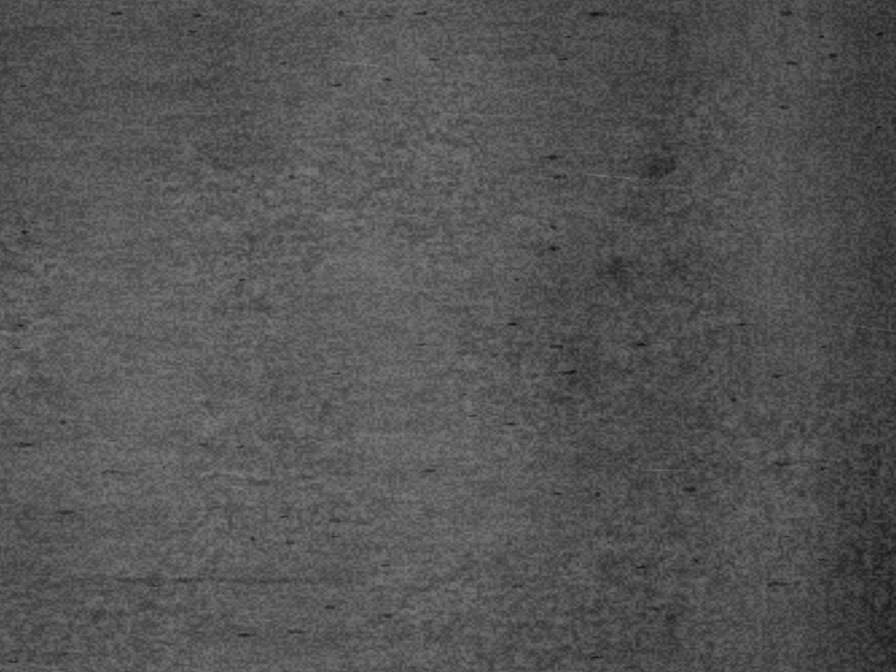
Reproduce this texture procedurally as a Shadertoy shader.

```glsl
// Dark, brushed grey plaster with fine grain, soft stains, specks and hairline scratches.

// Tones
const vec3  TINT         = vec3(1.0);
const float BASE_TONE    = 0.363;
const float RIGHT_SHADE  = 0.07;
const float EDGE_SHADE   = 0.07;
const float CORNER_SHADE = 0.026;
// Strength of each layer
const float CLOUD_AMOUNT  = 0.09;
const float SMEAR_AMOUNT  = 0.05;
const float GRAIN_AMOUNT  = 0.125;
const float STREAK_AMOUNT = 0.05;
const float WEAVE_AMOUNT  = 0.1;
const float SPECK_DEPTH   = 0.14;
const float PIT_DEPTH     = 0.1;
const float SCRATCH_LIGHT = 0.1;
const float GROOVE_DEPTH  = 0.06;
// Frequencies per canvas height
const vec2 CLOUD_FREQ    = vec2(4.0, 2.6);
const vec2 SMEAR_FREQ    = vec2(5.0, 38.0);
const vec2 GRAIN_FREQ    = vec2(250.0, 290.0);
const vec2 BRUSH_FREQ    = vec2(26.0, 190.0);
const vec2 UPRIGHT_FREQ  = vec2(160.0, 16.0);
const vec2 WEAVE_FREQ    = vec2(110.0, 140.0);
const vec2 SPECK_FREQ    = vec2(15.0, 28.0);
// Counts and sizes
const int   SCRATCHES     = 14;
const int   PITS          = 6;
const float SCRATCH_WIDTH = 0.0026;

float hash(vec2 p) {
    vec3 q = fract(vec3(p.xyx) * 0.1031);
    q += dot(q, q.yzx + 33.33);
    return fract((q.x + q.y) * q.z);
}

vec2 hash2(vec2 p) {
    return vec2(hash(p), hash(p + 71.7));
}

float noise(vec2 p) {
    vec2 i = floor(p), f = fract(p);
    f = f * f * (3.0 - 2.0 * f);
    return mix(mix(hash(i), hash(i + vec2(1, 0)), f.x),
               mix(hash(i + vec2(0, 1)), hash(i + vec2(1, 1)), f.x), f.y);
}

float fbm(vec2 p) {
    float sum = 0.0, amp = 0.5;
    for (int i = 0; i < 5; i++) {
        sum += amp * noise(p);
        p = mat2(1.6, 1.2, -1.2, 1.6) * p + 9.3;
        amp *= 0.5;
    }
    return sum / 0.97;
}

float segment(vec2 p, vec2 a, vec2 b) {
    vec2 d = b - a;
    return length(p - a - d * clamp(dot(p - a, d) / dot(d, d), 0.0, 1.0));
}

// Broad light: bright on the left, dim band and edge on the right
float lighting(vec2 uv) {
    float tone = BASE_TONE;
    tone -= RIGHT_SHADE * smoothstep(0.48, 0.76, uv.x);
    tone += 0.025 * exp(-pow((uv.x - 0.85) / 0.06, 2.0));
    tone -= EDGE_SHADE * smoothstep(0.87, 1.0, uv.x);
    tone -= CORNER_SHADE * (1.0 - smoothstep(0.0, 0.16, uv.x));
    tone -= CORNER_SHADE * smoothstep(0.7, 1.0, uv.y);
    return tone - CORNER_SHADE * (1.0 - smoothstep(0.0, 0.25, uv.y));
}

// Sparse dark flecks, drawn out along the brushing
float specks(vec2 p) {
    vec2 q = p * SPECK_FREQ, cell = floor(q);
    vec2 d = (fract(q) - 0.3 - 0.4 * hash2(cell)) / SPECK_FREQ;
    float size = mix(0.0015, 0.004, hash(cell + 5.1));
    d.x /= mix(1.0, 4.5, hash(cell + 13.7));
    d += 0.002 * (noise(p * 240.0) - 0.5);
    float present = step(0.83, hash(cell + 29.3));
    return present * (1.0 - smoothstep(size * 0.3, size * 1.4, length(d)));
}

// Ragged dark patches gathered in the dim band
float pits(vec2 p) {
    float ragged = smoothstep(0.42, 0.6, fbm(p * vec2(42.0, 48.0)));
    float sum = 0.0;
    for (int i = 0; i < PITS; i++) {
        vec2 id = vec2(float(i), 3.0), r = hash2(id);
        vec2 center = vec2(0.8 + 0.27 * r.x, (float(i) + 0.3 + 0.5 * r.y) / float(PITS));
        vec2 size = mix(vec2(0.015, 0.025), vec2(0.035, 0.055), hash2(id + 8.0));
        vec2 d = (p - center) / size;
        sum += exp(-dot(d, d)) * mix(0.35, 1.0, hash(id + 17.0));
    }
    return min(sum, 1.0) * (0.25 + 0.75 * ragged);
}

// Pale hairlines: mostly level, every fourth one upright
float scratches(vec2 p, float aspect) {
    float sum = 0.0;
    for (int i = 0; i < SCRATCHES; i++) {
        vec2 id = vec2(float(i), 41.0);
        vec2 start = hash2(id) * vec2(aspect, 1.0);
        vec2 run = vec2(mix(0.03, 0.11, hash(id + 2.0)), -0.012 * hash(id + 4.0));
        if (i % 4 == 3) run = run.yx;
        float d = segment(p, start, start + run);
        sum += (1.0 - smoothstep(0.0, SCRATCH_WIDTH, d)) * mix(0.4, 1.0, hash(id + 6.0));
    }
    return min(sum, 1.0) * (0.4 + 0.6 * noise(p * 60.0));
}

void mainImage(out vec4 fragColor, in vec2 fragCoord) {
    vec2 uv = fragCoord / iResolution.xy;
    vec2 p = fragCoord / iResolution.y;
    float tone = lighting(uv);

    // Stains and level smears
    tone += CLOUD_AMOUNT * (fbm(p * CLOUD_FREQ + 2.7) - 0.5);
    tone += SMEAR_AMOUNT * (fbm(p * SMEAR_FREQ + 15.0) - 0.5);

    // Brushing turns from level to upright toward the right
    float upright = 0.65 * smoothstep(0.6, 0.85, uv.x);
    float brush = mix(noise(p * BRUSH_FREQ), noise(p * UPRIGHT_FREQ), upright);
    tone += STREAK_AMOUNT * (brush - 0.5);

    // Fine grain, with coarser weave showing through in patches
    float patchy = smoothstep(0.4, 0.62, fbm(p * vec2(5.0, 4.0) + 31.0));
    tone += GRAIN_AMOUNT * (noise(p * GRAIN_FREQ) - 0.5);
    tone += WEAVE_AMOUNT * patchy * (noise(p * WEAVE_FREQ + 2.0 * noise(p * 40.0)) - 0.5);

    // Marks, and one long soft groove low on the left
    tone -= SPECK_DEPTH * specks(p);
    tone -= PIT_DEPTH * pits(p);
    tone += SCRATCH_LIGHT * scratches(p, iResolution.x / iResolution.y);
    float groove = segment(p, vec2(0.18, 0.137), vec2(0.52, 0.135));
    tone -= GROOVE_DEPTH * (1.0 - smoothstep(0.001, 0.007, groove));

    fragColor = vec4(TINT * clamp(tone, 0.08, 0.6), 1.0);
}
```
